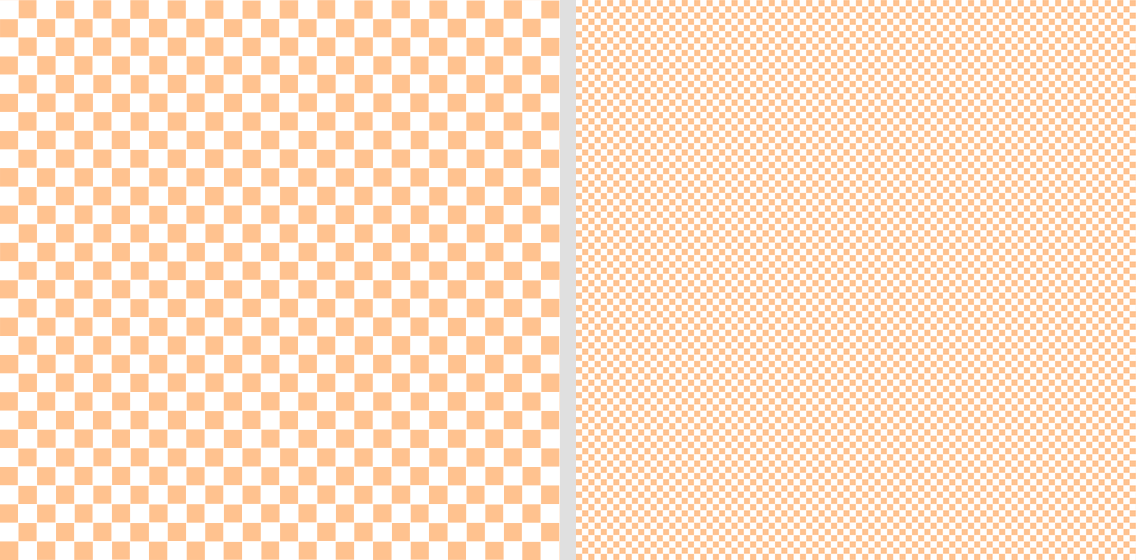
Left, the tile; right, the same tile 3 across and 3 down.
This pattern is drawn by a WebGL 1 fragment shader. Its source:

```glsl
precision highp float;
// Checkerboard of soft orange squares on white, thirty cells each way.
// Each square is an antialiased box whose four edges are trimmed slightly
// by a hash of its wrapped cell, so the board tiles without a seam.

uniform vec2 u_resolution;

const float CELLS = 30.0;
const float MAX_TRIM = 0.026;               // largest edge inset, in cells
const vec2 BOARD_SHIFT = vec2(-0.02, -0.005);
const vec3 WHITE = vec3(1.0);
const vec3 ORANGE = vec3(1.0, 0.76, 0.56);

// Four values in 0..1 from a cell index, without sine
vec4 hash42(vec2 cell) {
    vec4 h = fract(cell.xyxy * vec4(0.1031, 0.1030, 0.0973, 0.1099));
    h += dot(h, h.wzxy + 33.33);
    return fract((h.xxyz + h.yzzw) * h.zywx);
}

// Fraction of a pixel footprint lying inside an axis-aligned box
float boxCoverage(vec2 p, vec2 low, vec2 high, vec2 pixel) {
    vec2 overlap = min(p + 0.5 * pixel, high) - max(p - 0.5 * pixel, low);
    vec2 inside = clamp(overlap / pixel, 0.0, 1.0);
    return inside.x * inside.y;
}

// Coverage of the trimmed square in one cell; odd cells stay empty
float squareCoverage(vec2 p, vec2 cell, vec2 pixel) {
    float filled = 1.0 - mod(cell.x + cell.y, 2.0);
    vec4 trim = MAX_TRIM * hash42(mod(cell, CELLS));
    return filled * boxCoverage(p, cell + trim.xy, cell + 1.0 - trim.zw, pixel);
}

// Total over the nearby cells, so edges blend across cell borders
float checkerCoverage(vec2 p, vec2 pixel) {
    vec2 home = floor(p);
    float total = 0.0;
    for (int y = -1; y <= 1; y++) {
        for (int x = -1; x <= 1; x++) {
            total += squareCoverage(p, home + vec2(float(x), float(y)), pixel);
        }
    }
    return min(total, 1.0);
}

void main() {
    vec2 pixel = CELLS / u_resolution;
    vec2 p = gl_FragCoord.xy * pixel - BOARD_SHIFT;
    vec3 color = mix(WHITE, ORANGE, checkerCoverage(p, pixel));
    gl_FragColor = vec4(color, 1.0);
}
```
